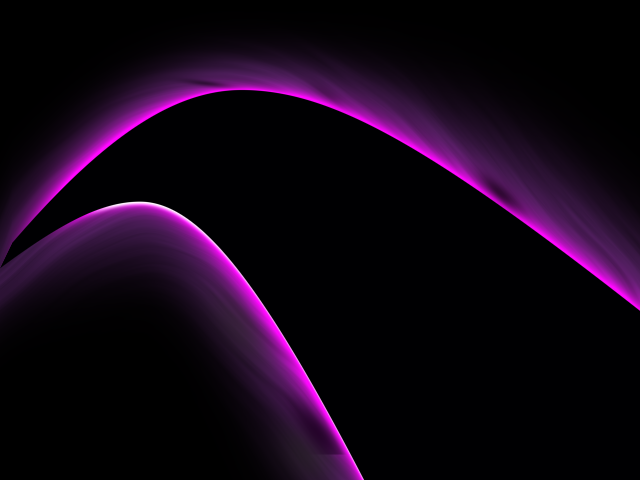
Reproduce this background procedurally as a Shadertoy shader.

```glsl
#define BACKGROUND vec3(0.0, 0.0, 0.008)
#define HAZE_COLOR vec3(0.31, 0.13, 0.37)
#define CORE_COLOR vec3(1.0, 0.03, 1.0)
#define MOSS_COLOR vec3(0.15, 0.16, 0.13)
#define UPPER_PEAK vec2(0.5035, 0.8125)
#define LOWER_PEAK vec2(0.2917, 0.5799)
#define STREAK_SCALE vec2(4.0, 55.0)
#define STREAK_TILT 0.27
#define STREAK_DEPTH 0.55

float hash(vec2 p) {
    vec3 q = fract(p.xyx * 0.1031);
    q += dot(q, q.yzx + 33.33);
    return fract((q.x + q.y) * q.z);
}

float valueNoise(vec2 p) {
    vec2 cell = floor(p), f = fract(p);
    f = f * f * (3.0 - 2.0 * f);
    return mix(mix(hash(cell), hash(cell + vec2(1, 0)), f.x),
               mix(hash(cell + vec2(0, 1)), hash(cell + vec2(1, 1)), f.x), f.y);
}

float fbm(vec2 p) {
    float sum = 0.0, gain = 0.53;
    for (int i = 0; i < 4; i++) {
        sum += gain * valueNoise(p);
        p = p * 2.03 + 17.1;
        gain *= 0.5;
    }
    return sum;
}

// Signed distance above a hyperbolic arch; each side is (steepness, roundness)
float archDistance(vec2 p, vec2 peak, vec2 leftSide, vec2 rightSide) {
    float u = p.x - peak.x;
    vec2 side = u < 0.0 ? leftSide : rightSide;
    float root = length(vec2(side.x * u, side.y));
    float slope = side.x * side.x * u / root;
    return (p.y - peak.y + root - side.y) / sqrt(1.0 + slope * slope);
}

// Soft elongated blot, 1 at its centre
float wisp(vec2 p, vec2 center, float angle, vec2 size) {
    float c = cos(angle), s = sin(angle);
    vec2 q = mat2(c, -s, s, c) * (p - center) / size;
    return exp(-dot(q, q));
}

// Fine strands that slant gently toward the arch edge
float streaks(vec2 p, float t) {
    float along = dot(p, vec2(0.78, -0.62));
    float bend = 0.025 * valueNoise(p * 7.0);
    return fbm(vec2(along, t + STREAK_TILT * along + bend) * STREAK_SCALE);
}

// Wide haze with a saturated core along the edge
vec3 glow(float t, float hazeWidth, float hazeGain, float coreWidth, float coreGain, float strand) {
    float fall = t / hazeWidth;
    float texture_ = mix(1.0, 0.4 + 1.2 * strand, STREAK_DEPTH);
    vec3 haze = HAZE_COLOR * hazeGain * exp(-fall * fall) * texture_;
    float core = coreGain * exp(-t / coreWidth) * (0.8 + 0.4 * strand);
    return mix(haze, CORE_COLOR, clamp(core, 0.0, 1.0));
}

void mainImage(out vec4 fragColor, in vec2 fragCoord) {
    vec2 p = fragCoord / iResolution.y;
    float soft = 0.7 / iResolution.y;
    vec3 color = BACKGROUND;

    // Upper arch, lit on its outside, with a steeper tip at the left
    vec2 tipped = p + vec2(0.0, 0.9 * max(0.026 - p.x, 0.0));
    float above = archDistance(tipped, UPPER_PEAK, vec2(1.736, 0.922), vec2(0.8625, 0.3267));
    float t = max(above, 0.0);
    float spread = smoothstep(0.0, 0.3, abs(p.x - UPPER_PEAK.x));
    vec3 upper = glow(t, mix(0.072, 0.125, smoothstep(0.5, 1.2, p.x)),
                      mix(0.55, 1.0, smoothstep(0.0, 0.3, p.x)),
                      mix(0.009, 0.017, spread),
                      1.25 * smoothstep(-0.02, 0.16, p.x), streaks(p, t));
    upper *= 1.0 - 0.65 * wisp(p, vec2(1.042, 0.597), -0.7, vec2(0.06, 0.016));
    upper *= 1.0 - 0.5 * wisp(p, vec2(0.43, 0.826), -0.12, vec2(0.05, 0.006));
    upper *= 1.0 - 0.35 * wisp(p, vec2(0.68, 0.805), -0.6, vec2(0.05, 0.012));
    color = mix(color, upper, smoothstep(-soft, soft, above));

    // Lower arch, lit on its inside
    float below = -archDistance(p, LOWER_PEAK, vec2(0.896, 0.1766), vec2(2.315, 0.717));
    t = max(below, 0.0);
    vec3 lower = glow(t, mix(0.075, 0.125, smoothstep(0.0, 0.35, p.x)),
                      mix(0.75, 0.95, smoothstep(0.0, 0.25, p.x)),
                      mix(0.010, 0.021, smoothstep(0.2, 0.5, p.x)) * mix(0.6, 1.0, smoothstep(0.0, 0.2, p.y)),
                      1.35 * smoothstep(0.06, 0.25, p.x), streaks(p + 3.0, t));

    // Mossy tint and a dark feather with a flat lower end
    float moss = wisp(p, vec2(0.64, 0.055), -0.9, vec2(0.07, 0.05))
               + wisp(p, vec2(0.50, 0.32), -0.9, vec2(0.09, 0.04));
    lower = mix(lower, MOSS_COLOR, 0.45 * moss * smoothstep(0.01, 0.05, t));
    float feather = wisp(p, vec2(0.661, 0.100), -0.9, vec2(0.085, 0.025));
    feather *= smoothstep(0.051, 0.055, p.y) * smoothstep(0.004, 0.018, t);
    lower = mix(lower, vec3(0.12, 0.0, 0.14), 0.85 * feather);

    // White rim, thickest around the crest
    float rimFade = smoothstep(0.3, 0.6, p.x);
    float rim = t / mix(0.0065, 0.0025, rimFade);
    lower = mix(lower, vec3(1.0), exp(-rim * rim) * smoothstep(0.17, 0.25, p.x) * mix(1.0, 0.65, rimFade));
    color = mix(color, lower, smoothstep(-soft, soft, below));

    fragColor = vec4(color, 1.0);
}
```
